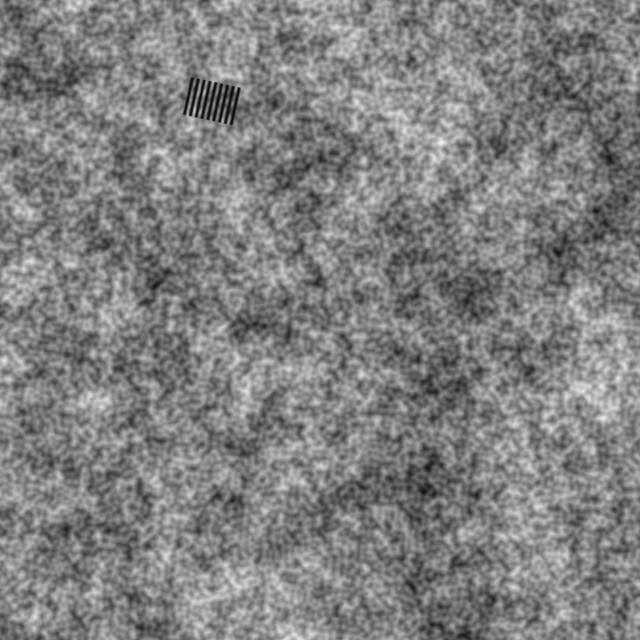
Give the GLSL for this texture, as a WebGL 2 fragment shader.

```glsl
#version 300 es
precision highp float;
precision highp int;

// Grey cloudy grain: rotated octaves of gradient noise, slightly stronger
// towards the fine end, with one small tilted patch of dark parallel bars
// laid over it so that the grain shows in the gaps.

uniform vec2 u_resolution;
out vec4 fragColor;

// Grain
const float MEAN_GREY = 0.503;
const int OCTAVES = 6;
const float COARSE_CELLS = 3.2;   // noise cells across the canvas, first octave
const float COARSE_GAIN = 0.134;  // amplitude of the first octave
const float GAIN_STEP = 1.16;     // amplitude ratio between octaves
const mat2 OCTAVE_TURN = mat2(1.6, 1.2, -1.2, 1.6); // rotate and double

// Barred patch
const vec2 PATCH_CENTER = vec2(0.331, 0.842);
const vec2 PATCH_HALF = vec2(0.042, 0.030);
const float PATCH_TILT = -0.215;
const float BAR_COUNT = 9.0;
const float BAR_SHARE = 0.5;      // dark part of one period
const float BAR_SOFTNESS = 0.22;  // edge blur in periods
const float BAR_GREY = 0.06;

const float TAU = 6.2831853;

// Integer hash of a lattice cell, giving 0 to 1
float hashCell(ivec2 cell, int seed) {
    uint h = uint(cell.x) * 0x9E3779B1u ^ uint(cell.y) * 0x85EBCA77u;
    h ^= uint(seed) * 0xC2B2AE3Du;
    h = (h ^ (h >> 16)) * 0x7FEB352Du;
    h = (h ^ (h >> 15)) * 0x846CA68Bu;
    h ^= h >> 16;
    return float(h >> 8) / 16777216.0;
}

// Slope contribution of one lattice corner
float cornerSlope(ivec2 cell, vec2 offset, int seed) {
    float angle = TAU * hashCell(cell, seed);
    return dot(vec2(cos(angle), sin(angle)), offset);
}

float gradientNoise(vec2 p, int seed) {
    ivec2 cell = ivec2(floor(p));
    vec2 f = fract(p);
    vec2 w = f * f * f * (f * (f * 6.0 - 15.0) + 10.0);
    float a = cornerSlope(cell, f, seed);
    float b = cornerSlope(cell + ivec2(1, 0), f - vec2(1.0, 0.0), seed);
    float c = cornerSlope(cell + ivec2(0, 1), f - vec2(0.0, 1.0), seed);
    float d = cornerSlope(cell + ivec2(1, 1), f - vec2(1.0, 1.0), seed);
    return mix(mix(a, b, w.x), mix(c, d, w.x), w.y);
}

// Sum of octaves, centred on zero
float grain(vec2 uv) {
    vec2 p = uv * COARSE_CELLS + vec2(0.37, 0.61);
    float gain = COARSE_GAIN;
    float sum = 0.0;
    for (int i = 0; i < OCTAVES; i++) {
        sum += gain * gradientNoise(p, i + 11);
        p = OCTAVE_TURN * p + vec2(0.53, 0.29);
        gain *= GAIN_STEP;
    }
    return sum;
}

// Coverage of the dark bars inside the tilted patch
float barCoverage(vec2 uv, float pixel) {
    float c = cos(PATCH_TILT);
    float s = sin(PATCH_TILT);
    vec2 q = mat2(c, -s, s, c) * (uv - PATCH_CENTER);
    vec2 edge = abs(q) - PATCH_HALF;
    float inside = 1.0 - smoothstep(-pixel, pixel, max(edge.x, edge.y));

    float period = 2.0 * PATCH_HALF.x / BAR_COUNT;
    float fromBar = abs(fract((q.x + PATCH_HALF.x) / period) - 0.5);
    float blur = max(BAR_SOFTNESS, pixel / period);
    float bar = 1.0 - smoothstep(-blur, blur, fromBar - 0.5 * BAR_SHARE);
    return inside * bar;
}

void main() {
    float side = min(u_resolution.x, u_resolution.y);
    vec2 uv = gl_FragCoord.xy / side;

    float grey = MEAN_GREY + grain(uv);
    grey = mix(grey, BAR_GREY, barCoverage(uv, 1.0 / side));
    fragColor = vec4(vec3(clamp(grey, 0.0, 1.0)), 1.0);
}
```
